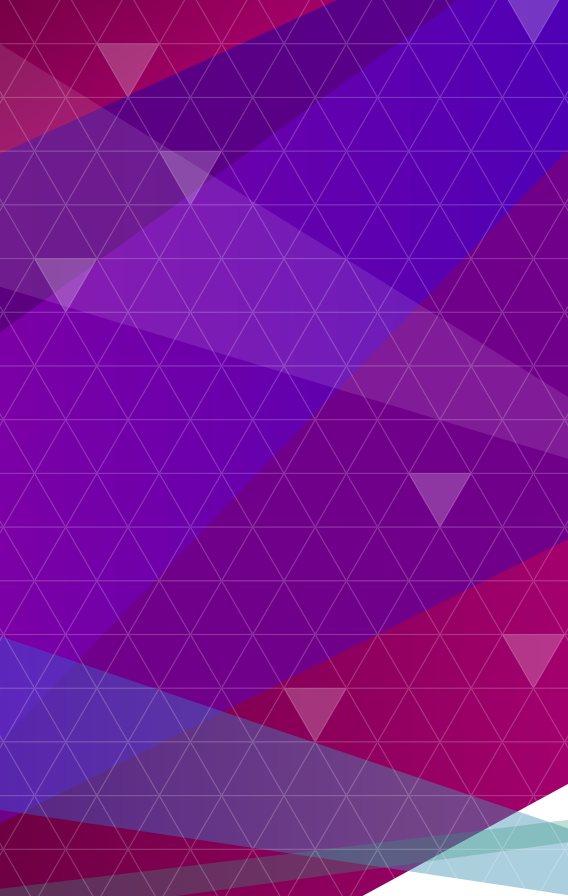
Write a WebGL 1 fragment shader that draws this background.

```glsl
precision highp float;
// Slanted purple and magenta planes crossed by pale beams, under a fine triangle lattice.
uniform vec2 u_resolution;

// Coverage of the area above a line running from height l (left edge) to r (right edge).
float above(vec2 uv, float l, float r) {
  float aspect = u_resolution.x / u_resolution.y;
  float d = (uv.y - mix(l, r, uv.x)) / length(vec2(1.0, (r - l) / aspect));
  return clamp(d * u_resolution.y + 0.5, 0.0, 1.0);
}

// Coverage between an upper line and a lower line, each given as (left, right) heights.
float beam(vec2 uv, vec2 upper, vec2 lower) {
  return above(uv, lower.x, lower.y) * (1.0 - above(uv, upper.x, upper.y));
}

// Distance to the nearest integer.
float toInteger(float x) {
  return abs(fract(x + 0.5) - 0.5);
}

void main() {
  vec2 uv = gl_FragCoord.xy / u_resolution;
  vec2 p = gl_FragCoord.xy / u_resolution.y;
  float pixel = 1.0 / u_resolution.y;

  // Opaque planes, stacked from the lower right corner to the upper left.
  vec3 lowerMagenta = mix(vec3(0.43, 0.0, 0.26), vec3(0.64, 0.0, 0.43), uv.x);
  vec3 violetBlue = mix(vec3(0.485, 0.0, 0.65), vec3(0.31, 0.0, 0.71), uv.x);
  vec3 deepPurple = mix(vec3(0.36, 0.0, 0.50), vec3(0.34, 0.0, 0.56), uv.x);
  float glow = min(uv.x * 1.8 + (1.0 - uv.y) * 4.0, 1.0);
  vec3 upperMagenta = mix(vec3(0.46, 0.0, 0.27), vec3(0.63, 0.0, 0.40), glow);
  vec3 color = vec3(1.0);
  color = mix(color, lowerMagenta, above(uv, -0.2205, 0.125));
  color = mix(color, vec3(0.44, 0.0, 0.54), above(uv, 0.081, 0.398));
  color = mix(color, violetBlue, above(uv, 0.172, 0.833));
  color = mix(color, deepPurple, above(uv, 0.629, 1.089));
  color = mix(color, upperMagenta, above(uv, 0.828, 1.118));

  // Translucent beams.
  vec3 blueTeal = mix(vec3(0.22, 0.33, 0.84), vec3(0.28, 0.58, 0.71), min(uv.x * 1.4, 1.0));
  color = mix(color, vec3(1.0), 0.11 * beam(uv, vec2(0.951, 0.557), vec2(0.680, 0.488)));
  color = mix(color, blueTeal, 0.45 * beam(uv, vec2(0.290, 0.0755), vec2(0.096, 0.001)));
  color = mix(color, vec3(0.20, 0.60, 0.50), 0.32 * beam(uv, vec2(0.008, 0.085), vec2(-0.027, 0.060)));

  // Lattice lines in three directions, measured in rows of triangles.
  float row = 0.05994;
  vec2 q = (p - vec2(0.1081, 0.9512)) / row;
  float slant = 0.861 * q.x;
  float nearest = min(toInteger(q.y), min(toInteger(slant + 0.5 * q.y), toInteger(slant - 0.5 * q.y)));
  float line = 1.0 - smoothstep(0.0, 0.0004 + 0.85 * pixel, nearest * row);
  color = mix(color, vec3(1.0), 0.20 * line);

  // Filled accent triangles; each apex is (half-side column, row down).
  vec2 apex[7];
  apex[0] = vec2(14.0, 0.0);
  apex[1] = vec2(1.0, 1.0);
  apex[2] = vec2(3.0, 3.0);
  apex[3] = vec2(-1.0, 5.0);
  apex[4] = vec2(11.0, 9.0);
  apex[5] = vec2(14.0, 12.0);
  apex[6] = vec2(7.0, 13.0);
  float accent = 0.0;
  for (int i = 0; i < 7; i++) {
    vec2 d = q - apex[i] * vec2(0.5807, -1.0);
    float edge = max(d.y - 1.0, 0.861 * abs(d.x) - 0.5 * d.y) * row;
    accent = max(accent, clamp(0.5 - edge / pixel, 0.0, 1.0));
  }
  color = mix(color, vec3(1.0), 0.21 * accent);

  gl_FragColor = vec4(color, 1.0);
}
```
